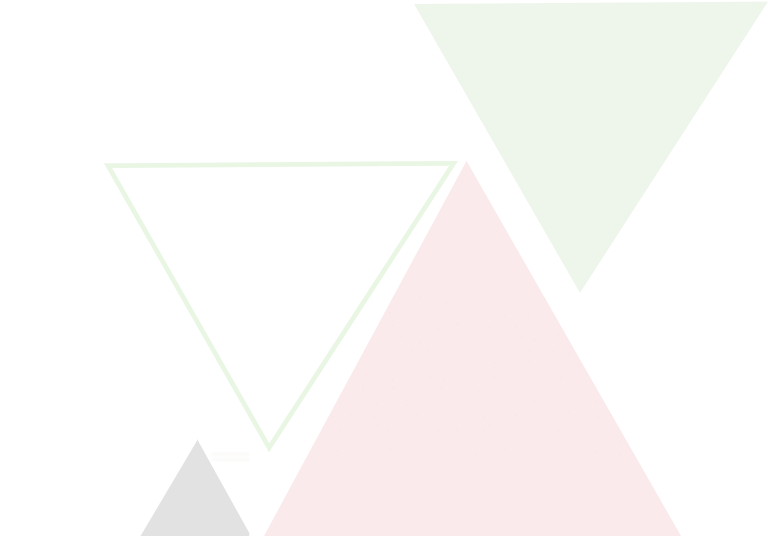
A WebGL 2 fragment shader for this background:

```glsl
#version 300 es
precision highp float;
// Pale flat triangles on white: a solid green and an outlined green one
// pointing down, a large pink and a small grey one pointing up.
// Each is the intersection of three half planes, with softened edges.

uniform vec2 u_resolution;
out vec4 fragColor;

#define ASPECT 1.4275
#define STROKE 0.0088
#define GREY_CUT 0.4633
#define SPECK_GRID 42.0
#define SPECK_STRENGTH 0.3
#define SMUDGE_STRENGTH 0.6

const vec3 WHITE = vec3(1.0);
const vec3 GREEN = vec3(0.933, 0.965, 0.922);
const vec3 LINE_GREEN = vec3(0.910, 0.965, 0.890);
const vec3 PINK = vec3(0.980, 0.918, 0.922);
const vec3 SPECK_PINK = vec3(0.955, 0.875, 0.880);
const vec3 GREY = vec3(0.886);
const vec3 CREAM = vec3(0.976, 0.973, 0.965);

// Signed distance to the line a-b, positive on its left
float edgeDistance(vec2 p, vec2 a, vec2 b) {
    vec2 dir = normalize(b - a);
    return dot(p - a, vec2(-dir.y, dir.x));
}

// Triangle with clockwise corners, negative inside, sharp when inset
float triangle(vec2 p, vec2 a, vec2 b, vec2 c) {
    return max(edgeDistance(p, a, b),
               max(edgeDistance(p, b, c), edgeDistance(p, c, a)));
}

// Antialiased coverage of a signed distance
float fill(float d) {
    return clamp(0.5 - d * u_resolution.y, 0.0, 1.0);
}

vec2 hash2(vec2 cell) {
    vec3 q = fract(cell.xyx * vec3(0.1031, 0.103, 0.0973));
    q += dot(q, q.yzx + 33.33);
    return fract((q.xx + q.yz) * q.zy);
}

// Sparse jittered dots, one for some of the grid cells
float specks(vec2 p) {
    vec2 cell = floor(p * SPECK_GRID);
    vec2 rnd = hash2(cell);
    vec2 offset = fract(p * SPECK_GRID) - mix(vec2(0.2), vec2(0.8), rnd);
    float keep = step(0.5, hash2(cell + 71.0).x);
    return keep * (1.0 - smoothstep(0.03, 0.11, length(offset)));
}

// Two soft horizontal streaks beside the grey triangle
float smudge(vec2 p) {
    float across = smoothstep(0.385, 0.40, p.x) * fill(p.x - GREY_CUT);
    float band = smoothstep(0.013, 0.007, abs(p.y - 0.148));
    return across * band * (0.7 + 0.3 * cos((p.y - 0.153) * 600.0));
}

void main() {
    vec2 p = gl_FragCoord.xy / u_resolution * vec2(ASPECT, 1.0);
    vec3 color = mix(WHITE, CREAM, SMUDGE_STRENGTH * smudge(p));

    // Solid green, upper right
    float green = triangle(p, vec2(0.7695, 0.9926), vec2(1.4275, 0.9970),
                           vec2(1.0780, 0.4535));
    color = mix(color, GREEN, fill(green));

    // Outlined green, left of centre
    float outline = triangle(p, vec2(0.1933, 0.6952), vec2(0.8513, 0.6998),
                             vec2(0.5000, 0.1561));
    color = mix(color, LINE_GREEN, fill(outline) - fill(outline + STROKE));

    // Large pink with faint specks, running off the lower edge
    float pink = triangle(p, vec2(0.8671, 0.6998), vec2(1.3228, -0.1),
                          vec2(0.4369, -0.1));
    float speckZone = smoothstep(0.50, 0.46, p.y) * smoothstep(0.10, 0.16, p.y);
    vec3 pinkFill = mix(PINK, SPECK_PINK, SPECK_STRENGTH * speckZone * specks(p));
    color = mix(color, pinkFill, fill(pink));

    // Small grey, cut upright at its right foot
    float grey = triangle(p, vec2(0.3671, 0.1794), vec2(0.5219, -0.1),
                          vec2(0.2022, -0.1));
    color = mix(color, GREY, fill(max(grey, p.x - GREY_CUT)));

    fragColor = vec4(color, 1.0);
}
```
